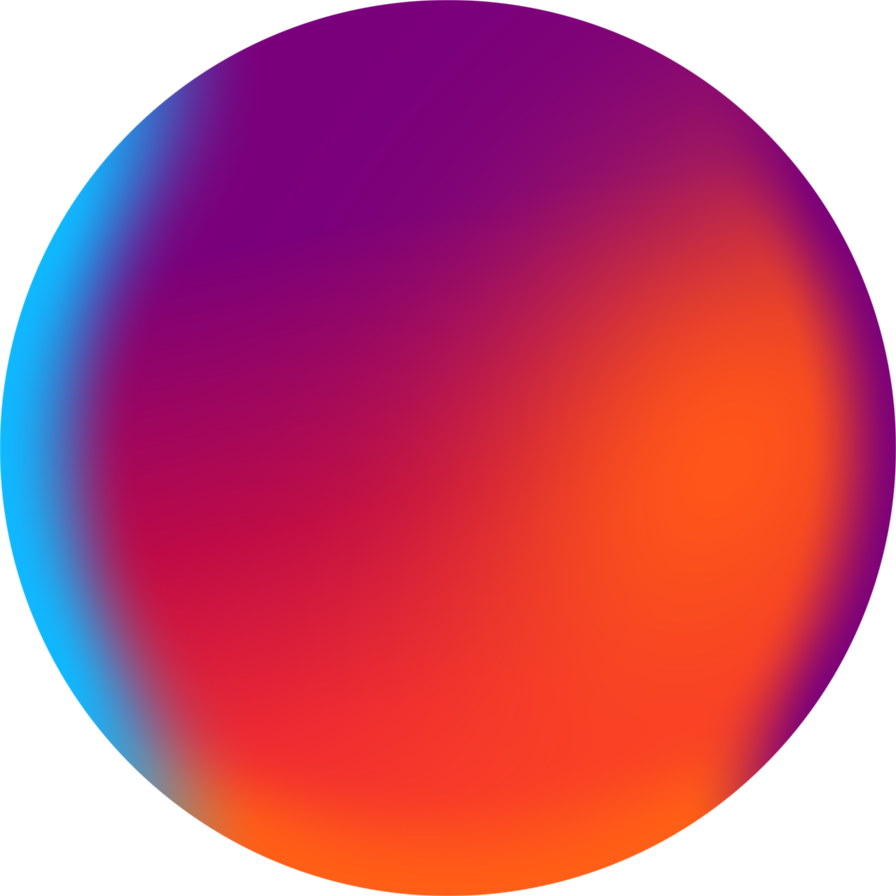
Give the GLSL for this background, as a WebGL 1 fragment shader.

```glsl
precision highp float;

uniform vec2 u_resolution;

const vec3 WHITE = vec3(1.0);
const vec3 PURPLE = vec3(0.478, 0.0, 0.482);
const vec3 CRIMSON = vec3(0.74, 0.04, 0.28);
const vec3 RED = vec3(0.93, 0.16, 0.20);
const vec3 SCARLET = vec3(0.98, 0.23, 0.16);
const vec3 ORANGE = vec3(1.0, 0.335, 0.10);
const vec3 AMBER = vec3(1.0, 0.37, 0.085);
const vec3 BLUE = vec3(0.06, 0.72, 1.0);

const float DISC_RADIUS = 0.5;

// Position of t between two stops, limited to 0..1
float ramp(float start, float end, float t) {
    return clamp((t - start) / (end - start), 0.0, 1.0);
}

// Slightly tilted gradient from the top down
vec3 bodyGradient(vec2 p) {
    float depth = 0.5 - p.y + 0.2 * (p.x + 0.1);
    vec3 color = mix(PURPLE, CRIMSON, ramp(0.25, 0.57, depth));
    color = mix(color, RED, ramp(0.57, 0.80, depth));
    return mix(color, SCARLET, ramp(0.80, 0.95, depth));
}

// Gaussian falloff in an ellipse whose long side follows axis
float ellipseGlow(vec2 p, vec2 center, vec2 axis, vec2 size) {
    vec2 d = p - center;
    vec2 q = vec2(dot(d, axis), dot(d, vec2(-axis.y, axis.x))) / size;
    return exp(-dot(q, q));
}

// Soft light along the part of the rim that faces a direction
float rimGlow(vec2 p, vec2 direction, vec2 radii, vec2 reach) {
    float edge = smoothstep(radii.x, radii.y, length(p));
    return edge * smoothstep(reach.x, reach.y, dot(p, direction));
}

void main() {
    float side = min(u_resolution.x, u_resolution.y);
    vec2 p = (gl_FragCoord.xy - 0.5 * u_resolution) / side;

    vec3 color = bodyGradient(p);

    // Warm glow on the right, stretched toward the lower left
    vec2 glowAxis = normalize(vec2(-0.53, -0.85));
    float warm = ellipseGlow(p, vec2(0.307, -0.02), glowAxis, vec2(0.36, 0.247));
    color = mix(color, ORANGE, warm);

    // Rim lights: bottom, right and left
    float bottom = rimGlow(p, vec2(0.0, -1.0), vec2(0.37, 0.50), vec2(0.28, 0.42));
    float right = rimGlow(p, vec2(1.0, 0.0), vec2(0.40, 0.51), vec2(0.26, 0.42));
    float left = rimGlow(p, vec2(-1.0, 0.0), vec2(0.345, 0.50), vec2(0.20, 0.44));
    color = mix(color, AMBER, bottom);
    color = mix(color, PURPLE, right);
    color = mix(color, BLUE, left);

    // Disc with a smooth edge on white
    float pixel = 1.0 / side;
    float outside = smoothstep(-pixel, pixel, length(p) - DISC_RADIUS);
    gl_FragColor = vec4(mix(color, WHITE, outside), 1.0);
}
```
